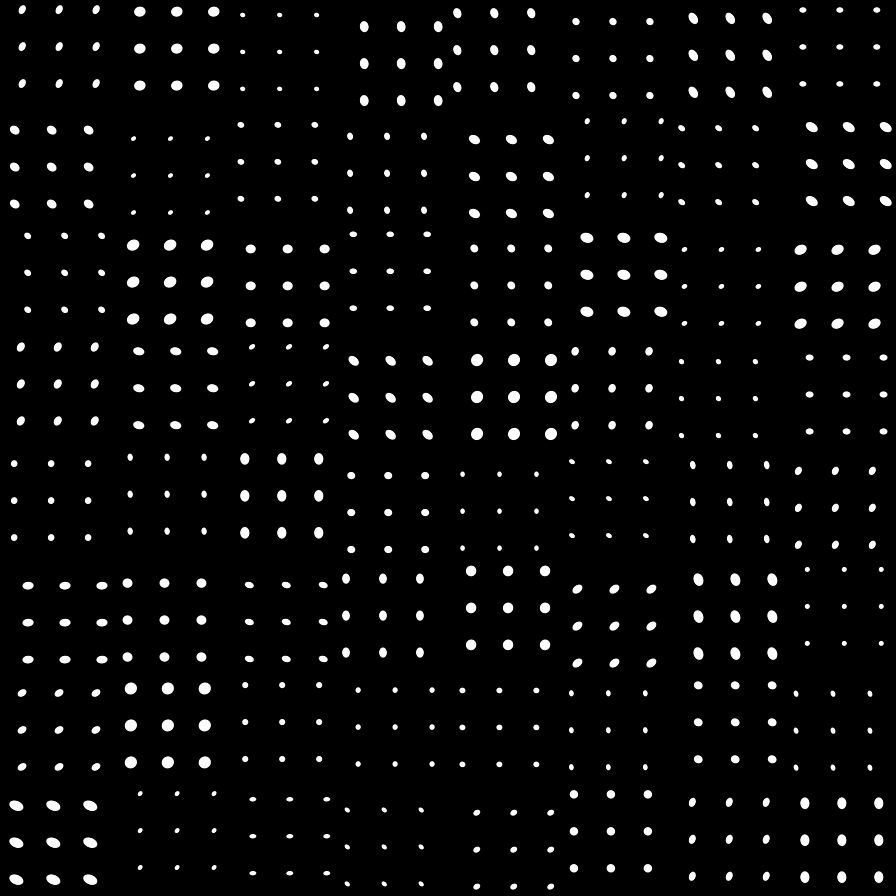
Reproduce this pattern procedurally as a three.js fragment shader.

```glsl
// Eight by eight jittered clusters of nine white oval dots on black.
varying vec2 vUv;

// Sine-free hash: four random values from a cell index and a seed.
vec4 hash4(vec2 cell, float seed) {
  vec4 p = fract(vec4(cell.xyx, seed) * vec4(0.1031, 0.1030, 0.0973, 0.1099));
  p += dot(p, p.wzxy + 33.33);
  return fract((p.xxyz + p.yzzw) * p.zywx);
}

// Approximate signed distance to an ellipse whose axes are radius * stretch and radius / stretch.
float ovalDistance(vec2 p, float radius, float stretch, float angle) {
  float c = cos(angle), s = sin(angle);
  vec2 q = vec2(c * p.x + s * p.y, c * p.y - s * p.x);
  return (length(q / vec2(stretch, 1.0 / stretch)) - radius);
}

void main() {
  vec2 grid = vUv * 8.0;
  vec2 cell = floor(grid);
  vec4 place = hash4(cell, 3.7);
  vec4 shape = hash4(cell, 11.3);

  // Shift the whole cluster, then fold it onto its nearest dot.
  vec2 p = fract(grid) - 0.5 - (place.xy - 0.5) * 0.18;
  p -= 0.33 * clamp(floor(p / 0.33 + 0.5), -1.0, 1.0);

  // All nine dots of a cluster share one size, stretch and tilt.
  float radius = mix(0.021, 0.054, pow(shape.x, 1.5));
  float stretch = mix(1.0, 1.24, shape.y);
  float d = ovalDistance(p, radius, stretch, shape.z * 3.14159);

  // Edge softened over about one pixel.
  float edge = fwidth(grid.x) * 0.6;
  float dot9 = 1.0 - smoothstep(-edge, edge, d);
  gl_FragColor = vec4(vec3(0.99 * dot9), 1.0);
}
```
